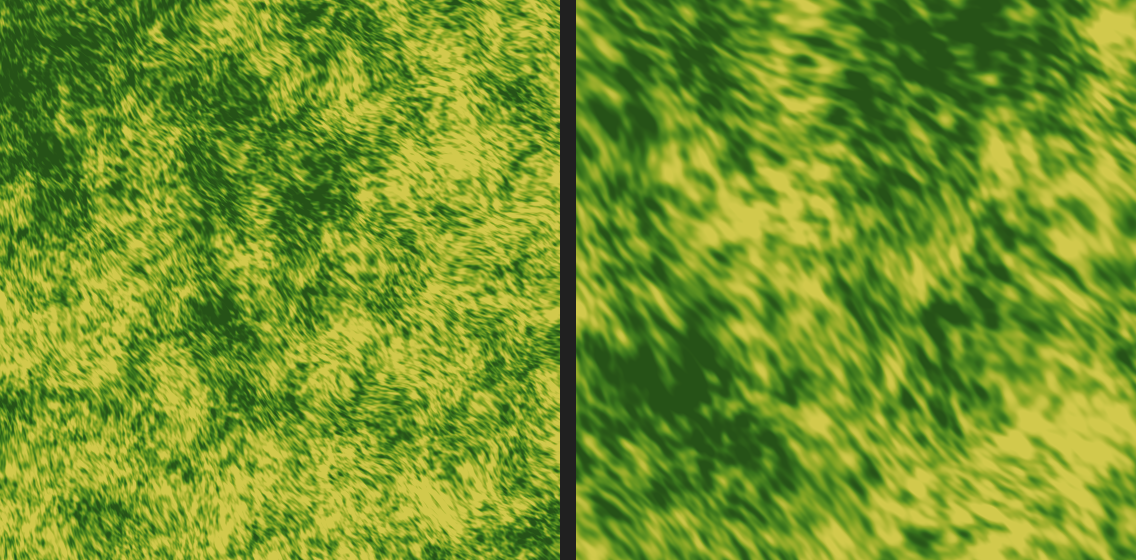
Left: the whole. Right: its middle third, enlarged.
A Shadertoy shader for this texture:

```glsl
// Matted grass: fine combed blades over ragged dark green and straw yellow patches.

#define BLADE_DENSITY vec2(45.0, 118.0) // cells along and across a blade
#define BLADE_CONTRAST 0.60
#define CLUMP_SCALE 6.0
#define CLUMP_CONTRAST 0.62
#define CLUMP_GAIN 0.85
#define BEND 0.02
#define REGION_RAGGEDNESS 0.12
#define BASE_TONE 0.27
#define TONE_SLOPE 1.7
#define NOISE_TO_UNIT 5.0 // brings gradient noise to a deviation near one

// Random unit vector for a lattice cell
vec2 cellGradient(vec2 cell) {
    uvec2 k = uvec2(ivec2(cell)) * uvec2(1597u, 3571u);
    uint h = (k.x ^ (k.y << 7)) + k.y;
    h = (h ^ (h >> 15)) * 73471u;
    h = (h ^ (h >> 13)) * 91813u;
    h ^= h >> 16;
    float angle = float(h & 65535u) / 65536.0 * 6.28319;
    return vec2(cos(angle), sin(angle));
}

float gradientNoise(vec2 p) {
    vec2 i = floor(p), f = p - i;
    vec2 u = f * f * f * (f * (f * 6.0 - 15.0) + 10.0);
    vec2 e = vec2(1.0, 0.0);
    float a = dot(cellGradient(i), f);
    float b = dot(cellGradient(i + e.xy), f - e.xy);
    float c = dot(cellGradient(i + e.yx), f - e.yx);
    float d = dot(cellGradient(i + e.xx), f - e.xx);
    return mix(mix(a, b, u.x), mix(c, d, u.x), u.y);
}

mat2 rotation(float angle) {
    float c = cos(angle), s = sin(angle);
    return mat2(c, -s, s, c);
}

float softBlob(vec2 p, vec2 center, vec2 radius) {
    vec2 d = (p - center) / radius;
    return exp(-dot(d, d));
}

// Broad light and dark areas of the lawn
float regionTone(vec2 p) {
    float tone = BASE_TONE;
    tone -= 1.90 * softBlob(p, vec2(0.03, 0.84), vec2(0.16, 0.17));
    tone -= 1.05 * softBlob(p, vec2(0.43, 0.62), vec2(0.18, 0.20));
    tone -= 0.80 * softBlob(p, vec2(0.33, 0.91), vec2(0.25, 0.18));
    tone -= 0.80 * softBlob(p, vec2(0.70, 0.93), vec2(0.14, 0.08));
    tone -= 0.75 * softBlob(p, vec2(0.68, 0.44), vec2(0.10, 0.12));
    tone -= 0.70 * softBlob(p, vec2(0.40, 0.35), vec2(0.09, 0.08));
    tone -= 1.30 * softBlob(p, vec2(0.94, 0.00), vec2(0.12, 0.06));
    tone += 0.55 * softBlob(p, vec2(0.87, 0.74), vec2(0.24, 0.20));
    tone += 0.30 * softBlob(p, vec2(0.55, 0.20), vec2(0.35, 0.18));
    return tone;
}

// Ragged tufts from several octaves, each turned against the last
float clumps(vec2 p) {
    float sum = 0.0, energy = 0.0, weight = 1.0;
    p *= CLUMP_SCALE;
    for (int i = 0; i < 4; i++) {
        sum += weight * gradientNoise(p);
        energy += weight * weight;
        weight *= CLUMP_GAIN;
        p = rotation(0.65) * p * 2.03 + 17.3;
    }
    return NOISE_TO_UNIT * sum / sqrt(energy);
}

// Blades in three directions, blended: flat on the right, steep at lower left
float blades(vec2 p, float turn) {
    float sum = 0.0, energy = 0.0;
    for (int i = 0; i < 3; i++) {
        float layer = float(i);
        float weight = max(0.0, 1.0 - abs(turn - layer));
        vec2 q = rotation(-radians(27.0 + 24.0 * layer)) * p * BLADE_DENSITY.yy;
        q.x *= BLADE_DENSITY.x / BLADE_DENSITY.y;
        q += 31.7 * layer;
        float strands = gradientNoise(q) + 0.6 * gradientNoise(q * 1.93 + 9.1);
        sum += weight * strands / 1.17;
        energy += weight * weight;
    }
    return NOISE_TO_UNIT * sum / sqrt(energy);
}

// Ramp from shade to straw, stops spaced by the share of each colour
vec3 grassColor(float tone) {
    const vec3 colors[6] = vec3[6](
        vec3(0.15, 0.32, 0.09), vec3(0.22, 0.45, 0.11), vec3(0.35, 0.56, 0.13),
        vec3(0.50, 0.64, 0.14), vec3(0.65, 0.70, 0.19), vec3(0.82, 0.79, 0.30));
    const float stops[6] = float[6](0.03, 0.14, 0.32, 0.53, 0.75, 0.94);
    vec3 color = colors[0];
    for (int i = 1; i < 6; i++) {
        float t = clamp((tone - stops[i - 1]) / (stops[i] - stops[i - 1]), 0.0, 1.0);
        color = mix(color, colors[i], t);
    }
    return color;
}

void mainImage(out vec4 fragColor, in vec2 fragCoord) {
    vec2 p = fragCoord / iResolution.xy;
    vec2 sway = vec2(gradientNoise(p * 10.0 + 3.7), gradientNoise(p * 10.0 + 41.2));
    vec2 drift = vec2(gradientNoise(p * 7.0 + 63.1), gradientNoise(p * 7.0 + 85.4));
    vec2 bent = p + BEND * sway;

    float turn = 2.1 - 1.9 * p.x - 0.7 * p.y + 1.2 * gradientNoise(p * 4.0 + 7.9);
    float tone = regionTone(p + REGION_RAGGEDNESS * drift);
    tone += CLUMP_CONTRAST * clumps(bent);
    tone += BLADE_CONTRAST * blades(bent, clamp(turn, 0.0, 2.0));

    // The logistic curve spreads the tones evenly over the ramp
    fragColor = vec4(grassColor(1.0 / (1.0 + exp(-TONE_SLOPE * tone))), 1.0);
}
```
